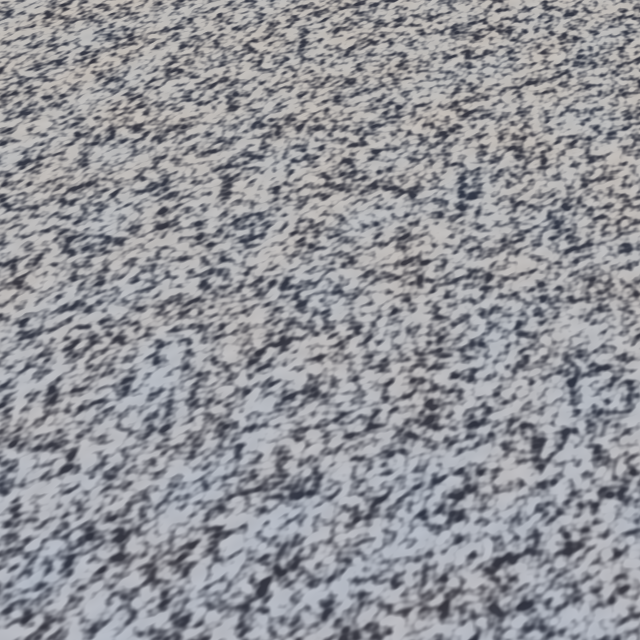
Reproduce this texture procedurally as a WebGL 2 fragment shader.

```glsl
#version 300 es
precision highp float;

uniform vec2 u_resolution;
out vec4 fragColor;

const float NOISE_DEVIATION = 0.216;

// Unit gradient at a lattice corner, from an integer hash
vec2 cornerGradient(vec2 corner) {
    uvec2 k = uvec2(ivec2(corner)) * uvec2(1597u, 3571u);
    uint h = (k.x ^ (k.y << 7)) * 74729u + k.y;
    h = (h ^ (h >> 15)) * 48271u;
    h = (h ^ (h >> 13)) * 69621u;
    h ^= h >> 16;
    float angle = float(h & 65535u) / 65536.0 * 6.28319;
    return vec2(cos(angle), sin(angle));
}

float gradientNoise(vec2 p) {
    vec2 cell = floor(p);
    vec2 f = p - cell;
    vec2 u = f * f * f * (f * (f * 6.0 - 15.0) + 10.0);
    vec2 e = vec2(1.0, 0.0);
    float a = dot(cornerGradient(cell), f);
    float b = dot(cornerGradient(cell + e.xy), f - e.xy);
    float c = dot(cornerGradient(cell + e.yx), f - e.yx);
    float d = dot(cornerGradient(cell + e.xx), f - e.xx);
    return mix(mix(a, b, u.x), mix(c, d, u.x), u.y);
}

vec2 rotate(vec2 p, float angle) {
    float c = cos(angle), s = sin(angle);
    return vec2(c * p.x - s * p.y, s * p.x + c * p.y);
}

// Receding floor plane: grains shrink and flatten towards the horizon
vec2 floorPlane(vec2 uv, float horizon, vec2 density) {
    float nearness = 1.0 / (horizon - uv.y);
    return vec2((uv.x - 0.5) * nearness, nearness) * density;
}

// Clumps, grains and ragged detail, scaled to unit deviation
float grainField(vec2 p, float clumpWeight, float detailWeight) {
    float grains = gradientNoise(p);
    float clumps = gradientNoise(rotate(p, 0.6) * 0.31 + 17.3);
    float detail = gradientNoise(rotate(p, 0.35) * 1.9 + 41.7);
    float total = grains + clumpWeight * clumps + detailWeight * detail;
    float spread = length(vec3(1.0, clumpWeight, detailWeight));
    return total / (NOISE_DEVIATION * spread);
}

void main() {
    vec2 uv = gl_FragCoord.xy / u_resolution;

    // Slanted grain direction on the floor
    vec2 ground = floorPlane(uv, 2.6, vec2(98.0, 325.0));
    ground.y -= 0.5 * ground.x;

    // Dark mineral specks in a pale base
    float grain = grainField(ground, 0.45, 0.65);
    float paleness = smoothstep(-2.6, 1.2, grain);

    // Cool foreground, warmer distance
    vec3 coolPale = vec3(0.715, 0.730, 0.765);
    vec3 warmPale = vec3(0.755, 0.742, 0.728);
    vec3 pale = mix(coolPale, warmPale, smoothstep(0.0, 1.0, uv.y));
    vec3 dark = vec3(0.205, 0.215, 0.262);
    vec3 color = mix(dark, pale, paleness);

    // Faint mottling and hue drift
    float mottle = gradientNoise(ground * 0.8 + 83.1);
    float drift = gradientNoise(ground * 0.17 + 59.4);
    color += 0.035 * mottle + drift * vec3(0.025, 0.0, -0.025);

    fragColor = vec4(clamp(color, 0.0, 1.0), 1.0);
}
```
